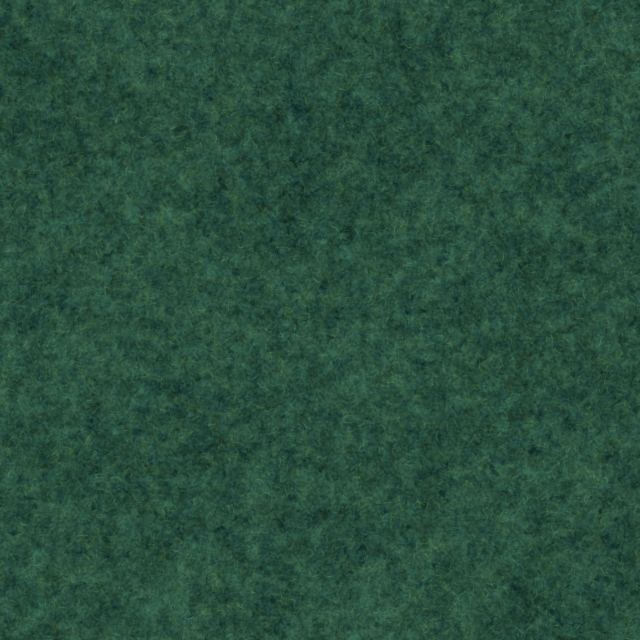
Write a WebGL 2 fragment shader that draws this texture.

```glsl
#version 300 es
precision highp float;

uniform vec2 u_resolution;
out vec4 fragColor;

// Dye colours
const vec3 SHADOW = vec3(0.100, 0.220, 0.178);
const vec3 LIGHT = vec3(0.226, 0.402, 0.304);
const vec3 OLIVE_TINT = vec3(0.040, 0.028, -0.030);
const vec3 WARM_SHIFT = vec3(0.022, 0.004, -0.026);

// Feature frequencies, in cells per canvas height
const float CLOUD_FREQ = 7.0;
const float MOTTLE_FREQ = 42.0;
const float BLOTCH_FREQ = 95.0;
const float SPECK_FREQ = 80.0;
const float GRAIN_FREQ = 290.0;
const float FIBRE_FREQ = 64.0;
const vec2 WEAVE_FREQ = vec2(180.0, 45.0);

// Tone contributions
const float CLOUD_GAIN = 0.22;
const float MOTTLE_GAIN = 0.36;
const float BLOTCH_GAIN = 0.48;
const float GRAIN_GAIN = 0.55;
const float WEAVE_GAIN = 0.14;
const float FIBRE_GAIN = 0.30;
const float SPECK_GAIN = 0.35;

// Fibre shape, in fibre cells
const int FIBRES_PER_CELL = 5;
const float FIBRE_HALF_LENGTH = 0.62;
const float FIBRE_HALF_WIDTH = 0.05;
const float FIBRE_BEND = 0.9;

const float PI = 3.14159;

// Integer hash giving four values in 0..1
vec4 hash4(ivec2 cell, int seed) {
    uvec4 v = uvec4(uint(cell.x), uint(cell.y), uint(seed), uint(cell.x + 57 * seed));
    v = v * 1664525u + 1013904223u;
    for (int i = 0; i < 2; i++) {
        v.x += v.y * v.w;
        v.y += v.z * v.x;
        v.z += v.x * v.y;
        v.w += v.y * v.z;
        v ^= v >> 16u;
    }
    return vec4(v >> 8u) / 16777216.0;
}

// Value noise centred on zero
float noise(vec2 p, int seed) {
    ivec2 cell = ivec2(floor(p));
    vec2 f = fract(p);
    f = f * f * (3.0 - 2.0 * f);
    float low = mix(hash4(cell, seed).x, hash4(cell + ivec2(1, 0), seed).x, f.x);
    float high = mix(hash4(cell + ivec2(0, 1), seed).x, hash4(cell + ivec2(1, 1), seed).x, f.x);
    return mix(low, high, f.y) - 0.5;
}

mat2 rotation(float angle) {
    float c = cos(angle), s = sin(angle);
    return mat2(c, -s, s, c);
}

// Short bent hairs: x is the tone change, y the olive amount
vec2 fibres(vec2 p, float pixel) {
    ivec2 home = ivec2(floor(p));
    vec2 sum = vec2(0.0);
    for (int y = -1; y <= 1; y++)
    for (int x = -1; x <= 1; x++)
    for (int i = 0; i < FIBRES_PER_CELL; i++) {
        ivec2 cell = home + ivec2(x, y);
        vec4 rnd = hash4(cell, 20 + i);
        vec4 look = hash4(cell, 40 + i);
        vec2 q = rotation(rnd.z * PI) * (p - vec2(cell) - rnd.xy);
        q.y += (rnd.w - 0.5) * 2.0 * FIBRE_BEND * q.x * q.x;
        float body = 1.0 - smoothstep(FIBRE_HALF_WIDTH - 0.5 * pixel,
                                      FIBRE_HALF_WIDTH + 0.6 * pixel, abs(q.y));
        float reach = FIBRE_HALF_LENGTH * mix(0.6, 1.0, look.z);
        float hair = body * (1.0 - smoothstep(0.5 * reach, reach, abs(q.x)));
        sum += hair * vec2(look.x * 2.0 - 0.95, smoothstep(0.78, 0.95, look.y));
    }
    return sum;
}

void main() {
    vec2 uv = gl_FragCoord.xy / u_resolution.y;
    vec2 turned = rotation(0.6) * uv;

    // Layered wool density
    float tone = 0.5;
    tone += CLOUD_GAIN * noise(turned * CLOUD_FREQ, 1);
    tone += MOTTLE_GAIN * noise(turned * MOTTLE_FREQ, 2);
    tone += BLOTCH_GAIN * noise(uv * BLOTCH_FREQ, 3);
    tone += GRAIN_GAIN * noise(turned * GRAIN_FREQ, 4);
    tone += WEAVE_GAIN * (noise(uv * WEAVE_FREQ, 5) + noise(uv * WEAVE_FREQ.yx, 6));

    // Sparse dark pits
    float pit = noise(turned * SPECK_FREQ, 7) + 0.3 * noise(uv * SPECK_FREQ * 2.0, 8);
    tone -= SPECK_GAIN * smoothstep(0.32, 0.50, pit);

    // Loose surface hairs
    vec2 hair = fibres(uv * FIBRE_FREQ, FIBRE_FREQ / u_resolution.y);
    tone += FIBRE_GAIN * hair.x;

    // Dye and slight hue drift
    vec3 colour = mix(SHADOW, LIGHT, clamp(tone, -0.25, 1.25));
    colour += WARM_SHIFT * noise(uv * MOTTLE_FREQ * 1.7, 9);
    colour += OLIVE_TINT * (min(hair.y, 1.0) - 0.1);
    fragColor = vec4(colour, 1.0);
}
```
